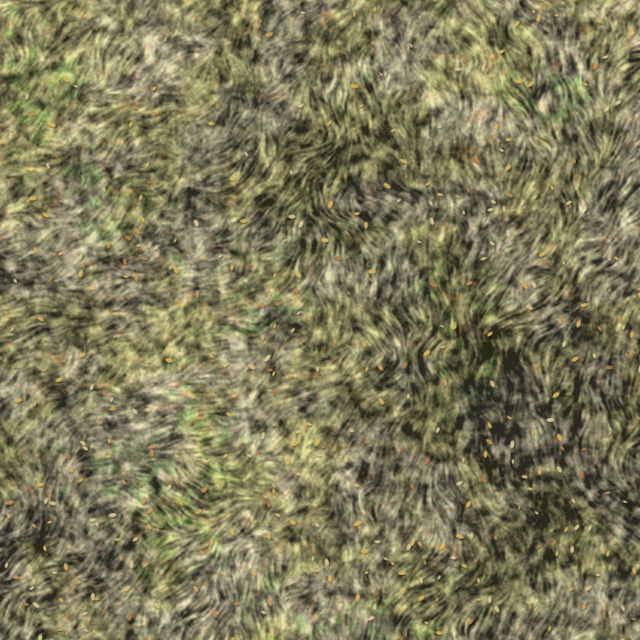
Reproduce this texture procedurally as a WebGL 2 fragment shader.

```glsl
#version 300 es
precision highp float;
// Dry matted grass seen from above, with soft shade and scattered fallen leaves.
// Short strands are noise averaged along a ruffled direction field, mixed with
// crumbly layered noise; leaves are soft ellipses in a jittered grid.

uniform vec2 u_resolution;
out vec4 fragColor;

// Three random values in 0..1 for a grid cell
vec3 hash3(vec2 cell) {
    uvec3 v = uvec3(uvec2(ivec2(cell)), 77u) * 1664525u + 1013904223u;
    v.x += v.y * v.z; v.y += v.z * v.x; v.z += v.x * v.y;
    v ^= v >> 16u;
    v.x += v.y * v.z; v.y += v.z * v.x; v.z += v.x * v.y;
    return vec3(v >> 8u) / 16777216.0;
}

float noise(vec2 p) {
    vec2 i = floor(p), f = fract(p);
    f = f * f * (3.0 - 2.0 * f);
    return mix(mix(hash3(i).x, hash3(i + vec2(1, 0)).x, f.x),
               mix(hash3(i + vec2(0, 1)).x, hash3(i + vec2(1, 1)).x, f.x), f.y);
}

float fbm(vec2 p, int octaves) {
    float sum = 0.0, total = 0.0, amp = 0.5;
    for (int i = 0; i < octaves; i++) {
        sum += amp * noise(p);
        total += amp;
        amp *= 0.5;
        p = mat2(1.6, 1.2, -1.2, 1.6) * p + 17.3;
    }
    return sum / total;
}

vec2 direction(float angle) {
    return vec2(cos(angle), sin(angle));
}

// Brightness of the blades, smeared along the lie of the grass
float strands(vec2 p, vec2 lie) {
    float sum = 0.0;
    for (int i = -6; i <= 6; i++) {
        vec2 q = p + lie * float(i) * 0.0015;
        sum += 0.65 * noise(q * 235.0) + 0.35 * noise(q * 110.0 + 31.0);
    }
    return sum / 13.0;
}

// Oval leaf: 1 inside, 0 outside, soft rim
float leafMask(vec2 q, vec2 halfSize) {
    float d = (length(q / halfSize) - 1.0) * halfSize.y;
    return 1.0 - smoothstep(-0.0014, 0.0012, d);
}

vec3 addLeaves(vec3 ground, vec2 p) {
    const float GRID = 40.0;
    vec3 color = ground;
    vec2 home = floor(p * GRID);
    for (int y = -1; y <= 1; y++)
    for (int x = -1; x <= 1; x++) {
        vec2 cell = home + vec2(x, y);
        vec3 place = hash3(cell + 300.0), look = hash3(cell + 900.0);
        float density = (0.08 + 0.30 * (1.0 - cell.y / GRID)) * (0.3 + 1.3 * noise(cell * 0.17 + 50.0));
        if (place.z > density) continue;
        vec2 axis = direction(look.x * 6.283);
        vec2 offset = p - (cell + place.xy) / GRID;
        vec2 halfSize = vec2(0.0056, 0.0030) * (0.55 + 0.6 * look.y);
        mat2 turn = mat2(axis.x, -axis.y, axis.y, axis.x);
        vec3 tint = mix(vec3(0.70, 0.50, 0.30), vec3(0.86, 0.71, 0.36), smoothstep(0.05, 0.35, look.z));
        tint = mix(tint, vec3(0.86, 0.80, 0.60), smoothstep(0.5, 0.85, look.z));
        color *= 1.0 - 0.25 * leafMask(turn * (offset + vec2(-0.001, 0.002)), halfSize);
        color = mix(color, tint, 0.92 * leafMask(turn * offset, halfSize));
    }
    return color;
}

void main() {
    vec2 p = gl_FragCoord.xy / min(u_resolution.x, u_resolution.y);

    // Lie of the grass: broad drift, ruffled in small tufts
    float angle = 0.9 + 3.4 * (fbm(p * 3.5 + 8.0, 2) - 0.5) + 2.4 * (fbm(p * 26.0, 2) - 0.5);
    vec2 lie = direction(angle);

    // Some areas show combed blades, others a crumbly thatch
    float combed = smoothstep(0.42, 0.66, fbm(p * 6.0 + 77.0, 3));
    float blades = 1.15 * (strands(p, lie) - 0.5);
    float crumbs = fbm(p * 72.0 + 60.0 + 0.8 * lie, 3) - 0.5;

    // Brightness from shade, tufts, blades, crumbs and fine grain
    float shade = fbm(p * 2.7 + 4.0, 5) - 0.5;
    float value = 0.485 + 0.46 * shade + 0.17 * (p.y - 0.5);
    value += 0.24 * (fbm(p * 19.0 + 150.0, 3) - 0.5);
    value += blades * mix(0.7, 1.15, combed);
    value += crumbs * mix(0.68, 0.36, combed);
    value += 0.13 * (noise(p * 210.0 + 5.0) - 0.5);
    value = clamp(value, 0.16, 0.88);

    // Straw hue drifting between greyish and yellowish
    float dryness = smoothstep(0.35, 0.7, fbm(p * 16.0 + 120.0, 4) + 0.12 * (p.y - 0.5));
    vec3 color = value * mix(vec3(1.05, 1.0, 0.82), vec3(1.035, 1.0, 0.69), dryness);

    // Faint living green and specks of brown litter
    float patches = smoothstep(0.56, 0.74, fbm(p * 7.0 + 210.0, 3) + 0.08 * (0.5 - p.y));
    float sprigs = smoothstep(0.45, 0.75, fbm(p * 60.0 + 40.0, 3));
    color *= mix(vec3(1.0), vec3(0.84, 1.03, 0.82), sprigs * (0.2 + 0.6 * patches));
    float litter = smoothstep(0.66, 0.85, fbm(p * 80.0 + 400.0, 2));
    color *= mix(vec3(1.0), vec3(1.06, 0.94, 0.88), litter);

    fragColor = vec4(addLeaves(color, p), 1.0);
}
```
